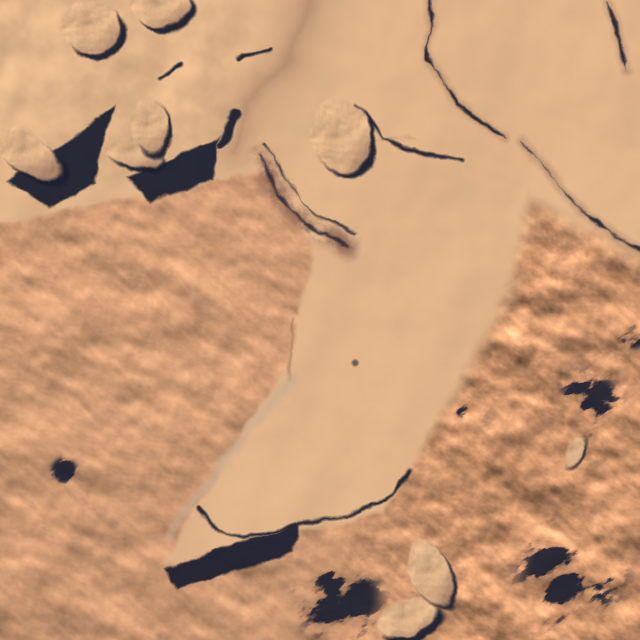
Give the GLSL for this texture, as a Shadertoy shader.

```glsl
// Aerial view of a smooth sand plateau with cracks and boulders above eroded clay.
const vec3 SAND = vec3(.875, .70, .535), CLAY = vec3(.84, .625, .47);
const vec3 UMBER = vec3(.50, .36, .30), SHADE = vec3(.11, .125, .19);
const float EDGE = .003;

float hash(vec2 c) {
    vec3 v = fract(c.xyx * .1031);
    v += dot(v, v.yzx + 33.33);
    return fract((v.x + v.y) * v.z);
}
float noise(vec2 p) {
    vec2 i = floor(p), f = smoothstep(0., 1., p - i), e = vec2(1, 0);
    return mix(mix(hash(i), hash(i + e), f.x),
               mix(hash(i + e.yx), hash(i + e.xx), f.x), f.y);
}
float fbm(vec2 p) {
    float sum = 0., amp = .5;
    for (int i = 0; i < 5; i++, amp *= .5) {
        sum += amp * noise(p);
        p = mat2(1.6, 1.2, -1.2, 1.6) * p + 17.;
    }
    return sum;
}
// Slope towards a light at the upper left
float relief(vec2 p) { return fbm(p) - fbm(p + vec2(-.13, .18)); }
float cover(float d, float soft) { return smoothstep(soft, -soft, d); }
mat2 turn(float a) { return mat2(cos(a), sin(a), -sin(a), cos(a)); }

float segment(vec2 p, vec4 s) {
    vec2 e = s.zw - s.xy;
    p -= s.xy;
    return length(p - e * clamp(dot(p, e) / dot(e, e), 0., 1.));
}
float path(vec2 p, vec4 a, vec4 b) {
    return min(min(segment(p, a), segment(p, b)), segment(p, vec4(a.zw, b.xy)));
}
float outside(vec2 p, vec2 a, vec2 b) {
    vec2 e = normalize(b - a);
    return dot(p - a, vec2(e.y, -e.x));
}
// Convex, corners counterclockwise
float quad(vec2 p, vec4 a, vec4 b) {
    return max(max(outside(p, a.xy, a.zw), outside(p, a.zw, b.xy)),
               max(outside(p, b.xy, b.zw), outside(p, b.zw, a.xy)));
}
void ink(inout vec3 col, float d, float alpha) {
    col = mix(col, SHADE, alpha * cover(d, EDGE));
}
float ellipse(vec2 p, vec2 r, float tilt) {
    return (length(turn(tilt) * p / r) - 1.) * min(r.x, r.y);
}
// Centre and radii in one vector, with a shadow to the lower right
void boulder(inout vec3 col, vec2 p, vec4 rock, float tilt) {
    p -= rock.xy;
    ink(col, ellipse(p - .2 * rock.z * vec2(1, -1), rock.zw, tilt), .95);
    float away = dot(p / rock.zw, vec2(.55, -.8));
    vec3 body = mix(SAND, UMBER, .5 * smoothstep(.2, 1.2, away)) * (1. + .5 * relief(p * 30.));
    col = mix(col, body, cover(ellipse(p, rock.zw, tilt), EDGE));
}

void mainImage(out vec4 fragColor, in vec2 fragCoord) {
    vec2 p = fragCoord / iResolution.xy;
    vec2 q = p + .018 * (vec2(fbm(p * 28.), fbm(p.yx * 28.)) - .48);
    float rag = .006 * noise(p * 45.);
    float east = smoothstep(.45, .75, p.x);

    // Eroded clay
    vec3 col = mix(CLAY * mix(.92, 1.02, p.y), vec3(.79, .57, .415), east);
    col *= 1. + (1. + east) * relief(turn(.5) * p * vec2(13, 19));

    // Dark hollows gathered in patches: centre and radius
    vec3 patches[6] = vec3[6](vec3(.89, .10, .08), vec3(.53, .065, .065), vec3(.92, .37, .05),
        vec3(.99, .48, .025), vec3(.717, .355, .022), vec3(.10, .265, .02));
    float hollow = 0.;
    for (int i = 0; i < 6; i++) {
        vec2 away = (p - patches[i].xy) / patches[i].z;
        hollow = max(hollow, exp(-dot(away, away)));
    }
    float pits = fbm(turn(-.55) * p * vec2(19, 38)) + .24 * hollow;
    col = mix(col, UMBER, .6 * smoothstep(.56, .7, pits) * max(hollow, .35 * east));
    col = mix(col, SHADE, .9 * smoothstep(.64, .73, pits) * smoothstep(.15, .6, hollow));

    // Smooth upland and the tongue running down from it
    float land = quad(q, vec4(-.1, 1.2, -.1, .63), vec4(.4, .73, 1.1, .9));
    land = min(land, quad(q, vec4(.3, 1.2, .5, .86), vec4(1.1, .535, 1.1, 1.2)));
    land = min(land, quad(q, vec4(.39, .77, .49, .61), vec4(.79, .52, .86, .8)));
    land = min(land, quad(q, vec4(.5, .64, .445, .41), vec4(.7, .36, .81, .56)));
    land = min(land, quad(q, vec4(.46, .45, .255, .12), vec4(.6, .2, .72, .4)));
    vec3 sand = SAND * (1. + .05 * (noise(turn(.4) * p * vec2(24, 3)) - .5));
    float knolls = smoothstep(.46, .3, p.x) * smoothstep(.68, .76, p.y);
    sand *= 1. + (.12 + .4 * knolls) * relief(p * 9.);
    col = mix(col, sand, cover(land, mix(.006, .022, smoothstep(.62, .75, p.x))));

    // Valley side, weathered ledge and pale western rim
    float d = path(q, vec4(.49, 1.02, .455, .91), vec4(.385, .84, .365, .76));
    col = mix(col, UMBER, .38 * exp(-d * 45.));
    vec4 ledgeTop = vec4(.405, .755, .435, .695), ledgeEnd = vec4(.475, .65, .545, .617);
    d = path(q, ledgeTop, ledgeEnd);
    col = mix(col, UMBER * 1.15, cover(d - .014, .014) * smoothstep(.25, .65, fbm(p * 38.)));
    d = min(d, path(q - vec2(.01, .02), ledgeTop, ledgeEnd));
    ink(col, d + .001 - rag * .8, .8);
    d = segment(q, vec4(.458, .5, .452, .41));
    col = mix(col, UMBER, .45 * cover(d - rag * .4, EDGE));
    d = segment(q, vec4(.455, .41, .265, .165));
    col = mix(col, vec3(.78, .67, .56), .6 * cover(d - .007, .006));

    // Cracks across the upland
    d = min(path(q, vec4(.677, 1.02, .668, .91), vec4(.716, .837, .79, .785)),
            path(q, vec4(.82, .78, .885, .695), vec4(.94, .645, 1.01, .6)));
    d = min(d, segment(q, vec4(.948, 1, .98, .89)));
    col = mix(col, UMBER, .35 * cover(d - .006, .008));
    ink(col, d + .0015 - rag, .9);

    // Deep shadows below the northwestern cliffs and the southern end
    d = quad(q, vec4(.172, .825, .02, .72), vec4(.075, .675, .145, .72));
    d = min(d, quad(q, vec4(.336, .785, .205, .72), vec4(.235, .69, .332, .72)));
    d = min(d, quad(q, vec4(.465, .18, .26, .112), vec4(.28, .083, .455, .14)));
    d = min(d, path(q, vec4(.315, .205, .34, .17), vec4(.38, .16, .45, .177)));
    d = min(d, path(q, vec4(.45, .177, .56, .2), vec4(.61, .225, .64, .262)));
    d = min(d, path(q, vec4(.553, .837, .6, .785), vec4(.64, .765, .72, .75)));
    d = min(d, segment(q, vec4(.365, .82, .34, .775)) - .004);
    d = min(d, segment(q, vec4(.37, .908, .425, .925)));
    d = min(d, segment(q, vec4(.25, .878, .283, .897)));
    ink(col, d - rag * .8, .94);

    // Boulders
    boulder(col, q, vec4(.141, .957, .048, .043), 0.);
    boulder(col, q, vec4(.25, .992, .046, .034), 0.);
    boulder(col, q, vec4(.042, .762, .058, .028), .6);
    boulder(col, q, vec4(.21, .76, .045, .022), .2);
    boulder(col, q, vec4(.233, .802, .031, .042), 0.);
    boulder(col, q, vec4(.533, .787, .046, .059), -.35);
    boulder(col, q, vec4(.898, .297, .014, .028), .5);
    boulder(col, q, vec4(.635, .035, .05, .028), -.3);
    boulder(col, q, vec4(.672, .105, .032, .055), -.5);
    ink(col, length(p - vec2(.555, .433)) - .005, .6);
    fragColor = vec4(col, 1);
}
```
